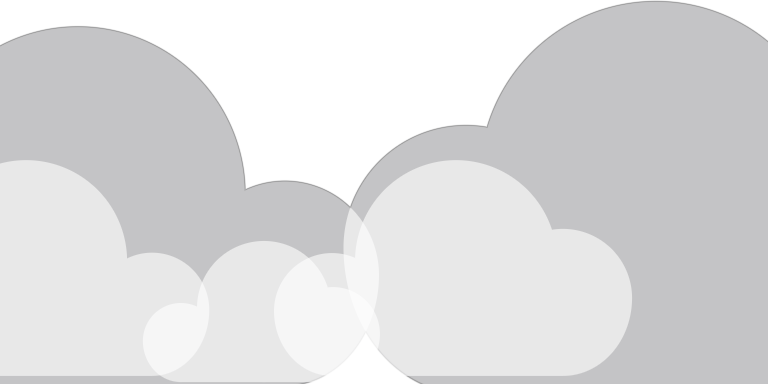
Give the GLSL for this background, as a WebGL 2 fragment shader.

```glsl
#version 300 es
precision highp float;
// Layered flat clouds: two large grey banks behind three translucent white ones.

uniform vec2 u_resolution;
out vec4 fragColor;

// Round puff (centre.xy, radius) whose lower half is stretched down to the base.
float puff(vec2 p, vec3 c, float base) {
    vec2 q = p - c.xy;
    if (q.y < 0.0) q.y *= c.z / (c.y - base);
    return length(q) - c.z;
}

// Box given by its lower left and upper right corners.
float box(vec2 p, vec2 low, vec2 high) {
    vec2 d = abs(p - 0.5 * (low + high)) - 0.5 * (high - low);
    return length(max(d, 0.0)) + min(max(d.x, d.y), 0.0);
}

// Three puffs joined by a flat-bottomed body.
float cloud(vec2 p, vec3 left, vec3 middle, vec3 right, float base) {
    float puffs = min(puff(p, left, base), min(puff(p, middle, base), puff(p, right, base)));
    float body = box(p, vec2(left.x, base), vec2(right.x, min(left.y, right.y)));
    return min(puffs, body);
}

// Antialiased coverage of a signed distance.
float cover(float d) {
    return clamp(0.5 - d * u_resolution.y, 0.0, 1.0);
}

void main() {
    // Units of canvas height, origin at the lower left.
    vec2 p = gl_FragCoord.xy / u_resolution.y;
    vec3 white = vec3(1.0);
    float veil = 0.6;

    // Grey banks, with a thin dark rim against the sky.
    float leftBank = cloud(p, vec3(-0.3, 0.3, 0.3), vec3(0.203, 0.495, 0.436),
                           vec3(0.742, 0.284, 0.245), -0.005);
    float rightBank = cloud(p, vec3(1.2135, 0.355, 0.319), vec3(1.708, 0.538, 0.459),
                            vec3(2.2, 0.3, 0.3), -0.026);
    float bank = min(leftBank, rightBank);
    vec3 color = mix(white, vec3(0.77, 0.77, 0.775), cover(bank));
    color -= 0.22 * exp(-pow(bank / 0.0018, 2.0));

    // The banks brighten where they cross.
    color = mix(color, white, veil * cover(leftBank) * cover(rightBank));

    // Translucent white clouds: far left, small, and wide.
    float farLeft = cloud(p, vec3(-0.3, 0.2, 0.2), vec3(0.068, 0.32, 0.263),
                          vec3(0.396, 0.193, 0.149), 0.021);
    float small = cloud(p, vec3(0.471, 0.112, 0.099), vec3(0.6875, 0.198, 0.1745),
                        vec3(0.867, 0.13, 0.1225), 0.005);
    float wide = cloud(p, vec3(0.8645, 0.19, 0.151), vec3(1.1875, 0.32, 0.263),
                       vec3(1.466, 0.224, 0.18), 0.021);
    color = mix(color, white, veil * cover(farLeft));
    color = mix(color, white, veil * cover(small));
    color = mix(color, white, veil * cover(wide));

    fragColor = vec4(color, 1.0);
}
```
